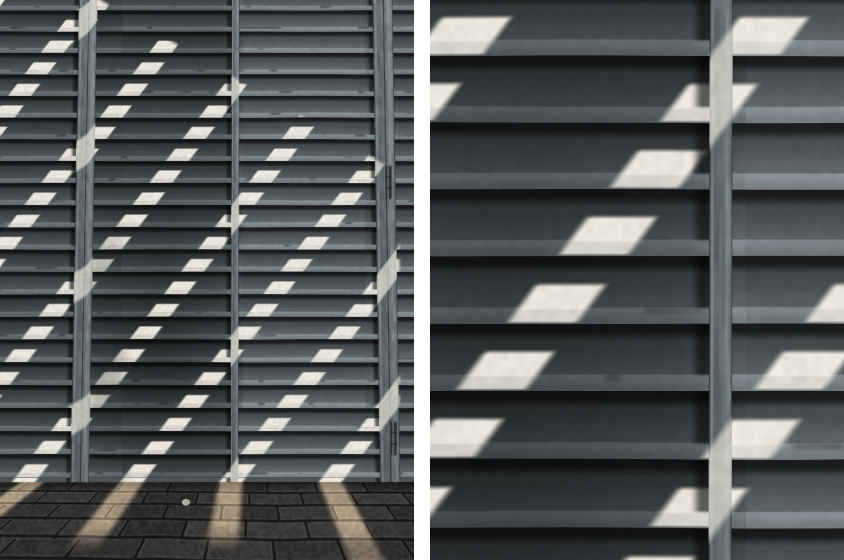
Left: the whole. Right: its middle third, enlarged.
Give the GLSL for this texture, as a WebGL 2 fragment shader.

```glsl
#version 300 es
precision highp float;
// Grey louvred metal doors crossed by slanted bands of sunlight, above a brick pavement.
uniform vec2 u_resolution;
out vec4 fragColor;

const vec3 STEEL = vec3(0.93, 1.0, 1.03);
const vec3 SUN = vec3(0.94, 0.925, 0.885);
const vec3 WARM_SUN = vec3(0.74, 0.66, 0.55);
const float FLOOR_LINE = 0.861;
const float BEAM_PERIOD = 0.1771;

float hash(vec2 p) {
  vec3 q = fract(vec3(p.xyx) * 0.1031);
  q += dot(q, q.yzx + 33.33);
  return fract((q.x + q.y) * q.z);
}

float noise(vec2 p) {
  vec2 i = floor(p), f = fract(p);
  f = f * f * (3.0 - 2.0 * f);
  return mix(mix(hash(i), hash(i + vec2(1, 0)), f.x),
             mix(hash(i + vec2(0, 1)), hash(i + 1.0), f.x), f.y);
}

// Soft band of the given half width around zero
float band(float t, float reach, float soft) {
  return 1.0 - smoothstep(reach - soft, reach + soft, abs(t));
}

float roundBox(vec2 p, vec2 size, float radius) {
  vec2 q = abs(p) - size + radius;
  return length(max(q, 0.0)) + min(max(q.x, q.y), 0.0) - radius;
}

// Slat number at a depth below the top edge; the pitch grows downwards
float slatNumber(float depth) {
  float pitch = 0.0378, growth = 0.0000915;
  return (sqrt(pitch * pitch + 4.0 * growth * (depth - 0.0195)) - pitch) / (2.0 * growth);
}

// Repeating diagonal sun bands, cut off along the upper right
float sunBeams(vec2 p, float soft) {
  float s = (p.x + 0.76 * p.y - 0.004) / BEAM_PERIOD;
  float beam = band((fract(s + 0.5) - 0.5) * BEAM_PERIOD, 0.0205, soft);
  float cut = p.y - 0.066 - 0.58 * (p.x - 0.297);
  return beam * smoothstep(-0.004, 0.008, cut) * (1.0 - smoothstep(0.708, 0.718, p.x));
}

// Shadow gap, sloping face and pale lip of one slat
vec3 slatColor(vec2 p, float n, float px) {
  float f = fract(n), id = floor(n), soft = px / 0.04;
  float face = mix(0.09, 0.25, smoothstep(0.08, 0.28, f));
  face += 0.08 * smoothstep(0.25, 0.8, f);
  float lip = mix(0.46, 0.40, smoothstep(0.78, 0.97, f));
  float v = mix(face, lip, smoothstep(0.75 - soft, 0.75 + soft, f));
  v = mix(v, 0.12, smoothstep(1.0 - soft, 1.0, f));
  v *= 0.93 + 0.14 * hash(vec2(id, floor(p.x * 4.6)));
  float scratch = smoothstep(0.72, 0.9, noise(vec2(p.x * 45.0, id * 7.3)));
  v *= 1.0 - 0.35 * scratch * band(f - 0.8, 0.05, 0.04);
  return v * STEEL;
}

// Upright bar, u runs from -1 to 1 across it
vec3 postColor(float u, float depth, float seam) {
  float v = 0.45 + 0.05 * u - 0.07 * depth;
  v += 0.10 * band(u + 0.75, 0.12, 0.12) + 0.06 * band(u - 0.55, 0.15, 0.15);
  v *= 1.0 - 0.5 * seam * band(u - 0.08, 0.05, 0.08);
  v *= 1.0 - 0.45 * smoothstep(0.84, 1.0, abs(u));
  return v * (0.9 + 0.2 * noise(vec2(u * 4.0, depth * 60.0))) * STEEL;
}

vec3 wallColor(vec2 p, float px) {
  float n = slatNumber(p.y + 0.0012 * (noise(p * vec2(9.0, 25.0)) - 0.5));
  float f = fract(n);
  vec3 color = slatColor(p, n, px);
  float lit = smoothstep(0.36, 0.46, f) * (1.0 - smoothstep(0.94, 1.0, f));
  float glare = 0.96 - 0.14 * smoothstep(0.75, 0.8, f);

  // Each panel has its own brightness, with a dim patch in the middle one
  color *= 0.96 + 0.2 * smoothstep(0.4, 0.44, p.x) - 0.1 * band(p.x - 0.28, 0.13, 0.02);
  color *= 1.0 - 0.22 * (1.0 - smoothstep(0.0, 1.0, length((p - vec2(0.28, 0.6)) / vec2(0.16, 0.35))));
  float rail = smoothstep(20.95, 21.0, n);
  color = mix(color, 0.33 * STEEL, rail);
  lit = max(lit, rail);

  // Posts: centre at the top, lean, half width
  vec3 posts[3] = vec3[3](vec3(0.1576, -0.018, 0.0163), vec3(0.4206, -0.0023, 0.0068),
                          vec3(0.683, 0.016, 0.0179));
  for (int i = 0; i < 3; i++) {
    float dx = p.x - posts[i].x - posts[i].y * p.y, w = posts[i].z;
    float gap = -dx - w;
    float shade = step(0.0, gap) * (1.0 - smoothstep(0.004, 0.012, gap));
    shade *= 1.0 - smoothstep(0.72, 0.8, f);
    color *= 1.0 - 0.55 * shade;
    lit *= 1.0 - 0.7 * shade;
    float mask = band(dx, w, px);
    color = mix(color, postColor(dx / w, p.y, i == 1 ? 0.0 : 1.0), mask);
    lit = mix(lit, 1.0, mask);
    glare = mix(glare, 0.66, mask);
  }

  // Hinges on the right post
  for (int i = 0; i < 2; i++) {
    vec2 h = p - vec2(0.694 + 0.009 * float(i), 0.326 + 0.457 * float(i));
    float d = roundBox(h, vec2(0.0055, 0.03), 0.003);
    vec3 metal = mix(0.2, 0.5, band(h.x + 0.001, 0.001, 0.002)) * STEEL;
    metal *= 1.0 - 0.5 * band(abs(h.y) - 0.01, 0.001, px);
    color = mix(color, metal, 1.0 - smoothstep(-px, px, d));
  }
  // Panels left of the first post sit slightly further back
  float recess = 0.016 * (1.0 - smoothstep(0.12, 0.16, p.x));
  float sun = sunBeams(p + vec2(recess, 0.0), 0.0025 + 0.002 * p.y) * lit * glare;
  sun *= 1.0 - 0.3 * band(p.x - 0.19, 0.03, 0.02) * smoothstep(0.35, 0.5, p.y);
  return mix(color, SUN, sun);
}

vec3 pavementColor(vec2 p, float px) {
  float t = p.y - FLOOR_LINE;
  float spread = 1.0 + 3.456 * t;
  float x = (p.x + 1.56 * t) / spread;
  // Staggered bricks in perspective
  float row = log(1.0 + t / 0.083) / log(1.22);
  float across = (p.x - 0.41 + 1.43 * t * 0.1) / spread / 0.085 + 0.5 * floor(row)
               + 0.3 * hash(vec2(floor(row), 3.0));
  row += 0.12 * (noise(vec2(p.x * 14.0, 2.0)) - 0.5) - 0.25 * (p.x - 0.37);
  vec2 cell = vec2(across, row);
  vec2 edge = 0.5 - abs(fract(cell) - 0.5);
  float joint = min(edge.x * 0.085, edge.y * 0.02 * spread);
  float v = 0.17 + 0.06 * hash(floor(cell) + 9.0) + 0.06 * (noise(p * 160.0) - 0.5);
  v *= mix(0.45, 1.0, smoothstep(0.0006, 0.0016 + px, joint));
  v += 0.05 * band(joint - 0.003, 0.0008, px);
  v *= 0.6 + 0.4 * smoothstep(0.0, 0.018, t);
  vec3 color = v * vec3(1.02, 1.0, 0.98);
  float sun = sunBeams(vec2(x, FLOOR_LINE), 0.007);
  sun *= 1.0 - smoothstep(0.07, 0.13, t) * (1.0 - 0.6 * smoothstep(0.5, 0.6, p.x));
  color = mix(color, WARM_SUN * (0.6 + 2.0 * v), 0.85 * sun);
  // Small pale pebble
  float pebble = length((p - vec2(0.332, 0.897)) / vec2(0.008, 0.0065)) - 1.0;
  return mix(color, vec3(0.68, 0.68, 0.66), 1.0 - smoothstep(-0.3, 0.1, pebble));
}

void main() {
  float px = 1.0 / u_resolution.y;
  vec2 p = vec2(gl_FragCoord.x, u_resolution.y - gl_FragCoord.y) * px;
  vec3 color = mix(wallColor(p, px), pavementColor(vec2(p.x, max(p.y, FLOOR_LINE)), px),
                   smoothstep(FLOOR_LINE - px, FLOOR_LINE + px, p.y));
  color *= 0.97 + 0.06 * noise(p * 220.0);
  fragColor = vec4(color, 1.0);
}
```
